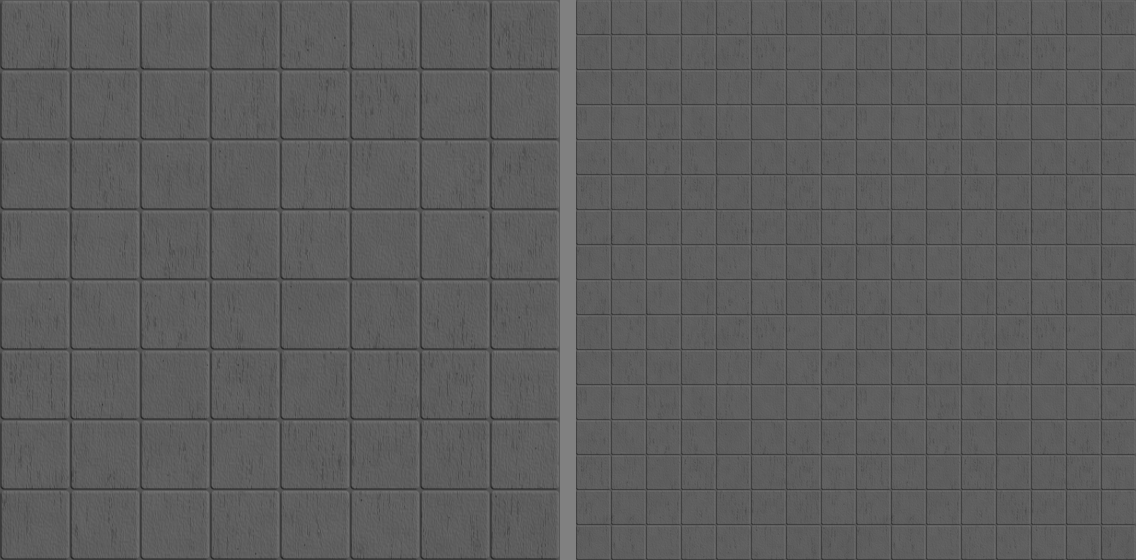
Left, the tile; right, the same tile 2 across and 2 down.
Reproduce this texture procedurally as a Shadertoy shader.

```glsl
const float TILES = 8.0;            // repeats across and down
const float GROOVE_HALF = 0.015;    // half groove width, in tiles
const float CORNER_RADIUS = 0.05;
const float EDGE_WIDTH = 0.022;     // half width of the steep edge
const float RIM_WIDTH = 0.045;      // soft rounding inside the edge
const vec2 LIGHT_DIR = vec2(0.7071);
const vec3 FACE_COLOR = vec3(0.371);
const vec3 GROOVE_COLOR = vec3(0.325);
const float EDGE_SHADOW = 0.19;
const float EDGE_LIGHT = 0.04;
const float RIM_LIGHT = 0.042;
const float TILE_VARIATION = 0.008;
const float MOTTLE_STRENGTH = 0.016;
const float GRAIN_CELLS = 512.0;    // noise cells across the canvas
const float GRAIN_STRENGTH = 0.036;
const vec2 STREAK_CELLS = vec2(512.0, 40.0);
const float STREAK_STRENGTH = 0.055;
const float PATCH_CELLS = 40.0;
const float PIT_CELLS = 128.0;
const float PIT_CHANCE = 0.004;
const float PIT_DEPTH = 0.12;

// Integer hash of a lattice point and a seed, in 0..1
float hash(vec2 p, float seed) {
    uvec3 v = uvec3(p, seed) * uvec3(1597u, 51749u, 7919u);
    uint h = v.x ^ (v.y + 13u) ^ (v.z * 3571u);
    h = (h ^ (h >> 16)) * 73244475u;
    h = (h ^ (h >> 15)) * 73244475u;
    h ^= h >> 16;
    return float(h & 65535u) / 65535.0;
}

// Value noise that wraps after the given period
float noise(vec2 p, vec2 period, float seed) {
    vec2 i = floor(p), f = fract(p);
    f = f * f * (3.0 - 2.0 * f);
    vec2 a = mod(i, period), b = mod(i + 1.0, period);
    return mix(mix(hash(a, seed), hash(vec2(b.x, a.y), seed), f.x),
               mix(hash(vec2(a.x, b.y), seed), hash(b, seed), f.x), f.y);
}

// Distance to a rounded tile in x, outward normal in yz
vec3 roundedTile(vec2 q) {
    vec2 w = abs(q) - (0.5 - GROOVE_HALF - CORNER_RADIUS);
    float d = length(max(w, 0.0)) + min(max(w.x, w.y), 0.0) - CORNER_RADIUS;
    vec2 n = w.x > w.y ? vec2(1.0, 0.0) : vec2(0.0, 1.0);
    if (min(w.x, w.y) > 0.0) n = normalize(w);
    return vec3(d, n * sign(q));
}

// Embossed grain, slightly taller than wide
float grain(vec2 uv) {
    vec2 period = GRAIN_CELLS * vec2(1.0, 0.5), p = uv * period;
    return noise(p, period, 1.0) - noise(p + vec2(1.0, 0.5), period, 1.0);
}

// Thin dark brush marks, broken along their length and gathered in patches
float streaks(vec2 uv, float seed) {
    float lines = noise(uv * STREAK_CELLS, STREAK_CELLS, seed);
    vec2 patchCells = PATCH_CELLS * vec2(1.0, 0.4);
    float patches = noise(uv * patchCells, patchCells, seed + 1.0);
    vec2 breakCells = GRAIN_CELLS * vec2(1.0, 0.375);
    float breaks = noise(uv * breakCells, breakCells, 8.0);
    return smoothstep(0.5, 0.95, lines) * smoothstep(0.15, 0.75, breaks)
         * mix(0.3, 1.2, smoothstep(0.3, 0.8, patches));
}

// Sparse small pits
float pits(vec2 uv, float pixel) {
    vec2 p = uv * PIT_CELLS, cell = mod(floor(p), PIT_CELLS);
    vec2 center = 0.3 + 0.4 * vec2(hash(cell, 3.0), hash(cell, 4.0));
    float d = length((fract(p) - center) * vec2(1.0, 0.7));
    float radius = mix(0.08, 0.18, hash(cell, 5.0));
    float soft = max(0.08, pixel * PIT_CELLS * 0.7);
    return step(hash(cell, 6.0), PIT_CHANCE)
         * (1.0 - smoothstep(radius - soft, radius + soft, d));
}

void mainImage(out vec4 fragColor, in vec2 fragCoord) {
    vec2 uv = fragCoord / iResolution.xy;
    float pixel = 1.0 / min(iResolution.x, iResolution.y);
    vec2 p = uv * TILES;
    vec2 tile = mod(floor(p), TILES);
    float seed = 10.0 + floor(hash(tile, 2.0) * 900.0);

    // Tile outline and its lighting
    vec3 shape = roundedTile(fract(p) - 0.5);
    float d = shape.x, lit = dot(shape.yz, LIGHT_DIR);
    float soft = max(0.01, pixel * TILES * 0.7);
    float face = 1.0 - smoothstep(-soft, soft, d);
    float edge = 1.0 - smoothstep(0.0, max(EDGE_WIDTH, soft), abs(d));
    float rim = smoothstep(-RIM_WIDTH, -0.5 * RIM_WIDTH, d) * face;

    // Surface wear
    float mottle = noise(uv * PATCH_CELLS, vec2(PATCH_CELLS), 9.0) - 0.5;
    float surface = GRAIN_STRENGTH * grain(uv)
                  - STREAK_STRENGTH * streaks(uv, seed)
                  + MOTTLE_STRENGTH * mottle
                  + TILE_VARIATION * (hash(tile, 7.0) - 0.5)
                  - PIT_DEPTH * pits(uv, pixel);

    vec3 color = mix(GROOVE_COLOR, FACE_COLOR + surface, face);
    color += edge * lit * (lit < 0.0 ? EDGE_SHADOW : EDGE_LIGHT);
    color += rim * RIM_LIGHT * (0.4 + 0.6 * lit);
    fragColor = vec4(color, 1.0);
}
```
